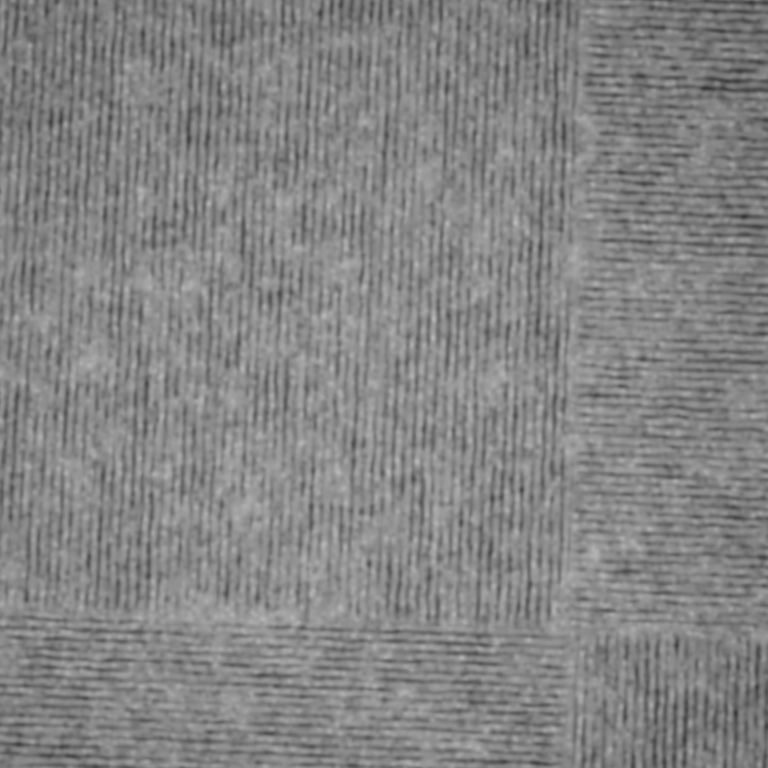
Give the GLSL for this texture, as a WebGL 2 fragment shader.

```glsl
#version 300 es
precision highp float;

uniform vec2 u_resolution;
out vec4 fragColor;

const float TAU = 6.2831853;

// Layout of the four tiles
const float SEAM_X = 0.739;
const float SEAM_X_TILT = 0.021;
const float SEAM_Y = 0.208;
const float SEAM_Y_TILT = -0.037;
const float SEAM_SOFTNESS = 0.004;
const float SEAM_WIDTH = 0.010;
const float SEAM_GLOW = 0.036;

// Ribs
const float UPRIGHT_RIBS = 77.0;
const float UPRIGHT_SHIFT = -0.0019;
const float LEVEL_RIBS = 79.0;
const float LEVEL_TILT = 0.036;
const float RIB_DEPTH = 0.070;
const float RIDGE_HEIGHT = 0.65;
const float RIB_WOBBLE = 0.13;
const float BREAKS_PER_UNIT = 58.0;

// Fibres and light
const float GRAIN_SCALE = 125.0;
const float GRAIN_AMOUNT = 0.078;
const float CLUMP_SCALE = 70.0;
const float CLUMP_AMOUNT = 0.048;
const float BLOTCH_SCALE = 20.0;
const float BLOTCH_AMOUNT = 0.034;
const float BASE_GREY = 0.560;
const vec2 LIGHT_CENTRE = vec2(0.44, 0.43);
const float LIGHT_FALLOFF = 0.20;
const vec3 TINT = vec3(0.998, 0.999, 1.004);

vec3 hash3(vec2 cell) {
    vec3 q = fract(vec3(cell.xyx) * vec3(0.1031, 0.1030, 0.0973));
    q += dot(q, q.yxz + 33.33);
    return fract((q.xxy + q.yzz) * q.zyx);
}

// Cellular noise: soft light and dark tufts around jittered cell points
float tufts(vec2 p) {
    vec2 cell = floor(p);
    float sum = 0.0;
    for (int j = -1; j <= 1; j++) {
        for (int i = -1; i <= 1; i++) {
            vec2 neighbour = cell + vec2(i, j);
            vec3 rnd = hash3(neighbour + 200.0);
            vec2 offset = neighbour + rnd.xy - p;
            sum += (2.0 * rnd.z - 1.0) * exp(-4.0 * dot(offset, offset));
        }
    }
    return sum;
}

// Shade of one ribbed weave; p.x runs across the ribs, p.y along them
float weave(vec2 p, float ribs, float fill) {
    float phase = p.x * ribs;
    float breaks = tufts(vec2(phase, p.y * BREAKS_PER_UNIT));
    float runs = tufts(vec2(phase * 0.9 + 31.0, p.y * 9.0));
    phase += RIB_WOBBLE * tufts(vec2(phase * 0.6, p.y * 40.0) + 57.0);
    float ridge = cos(TAU * phase);
    ridge *= ridge > 0.0 ? RIDGE_HEIGHT : 1.0;
    float strength = clamp(0.88 + 1.0 * breaks + 0.5 * runs - 0.45 * fill, 0.05, 1.7);
    return RIB_DEPTH * strength * ridge - 0.025 * (breaks + runs);
}

void main() {
    vec2 uv = gl_FragCoord.xy / u_resolution;

    // Signed distances to the two seams
    float dx = uv.x - SEAM_X - SEAM_X_TILT * uv.y;
    float dy = uv.y - SEAM_Y - SEAM_Y_TILT * uv.x;
    float fray = 0.004 * tufts(uv * 70.0 + 9.0);
    float right = smoothstep(-SEAM_SOFTNESS, SEAM_SOFTNESS, dx + fray);
    float above = smoothstep(-SEAM_SOFTNESS, SEAM_SOFTNESS, dy + fray);
    float upright = mix(above, 1.0 - above, right);

    // Fibre layers, from broad to fine
    float blotch = tufts(uv * BLOTCH_SCALE) + 0.7 * tufts(uv * BLOTCH_SCALE * 2.0 + 40.0);
    float clump = tufts(uv * CLUMP_SCALE + 13.0);
    float grain = tufts(uv * GRAIN_SCALE);

    // Ribs in both directions, leaning slightly
    float lean = mix(0.052, 0.026, uv.x);
    vec2 across = vec2(uv.x - lean * (uv.y - 0.47) + UPRIGHT_SHIFT, uv.y);
    vec2 level = vec2(uv.y + LEVEL_TILT * uv.x, uv.x + 3.0);
    float ribs = mix(weave(level, LEVEL_RIBS, blotch),
                     weave(across, UPRIGHT_RIBS, blotch), upright);

    // Pale fuzz fills the seams
    vec2 fuzz = exp(-vec2(dx * dx, dy * dy) / (SEAM_WIDTH * SEAM_WIDTH));
    float seam = max(fuzz.x, fuzz.y);

    // Soft light fading towards the corners
    vec2 fromLight = uv - LIGHT_CENTRE;
    float grey = BASE_GREY - LIGHT_FALLOFF * dot(fromLight, fromLight);
    grey += ribs * (1.0 - 0.65 * seam) + SEAM_GLOW * seam;
    grey += BLOTCH_AMOUNT * blotch + CLUMP_AMOUNT * clump + GRAIN_AMOUNT * grain;

    fragColor = vec4(clamp(grey, 0.0, 1.0) * TINT, 1.0);
}
```
